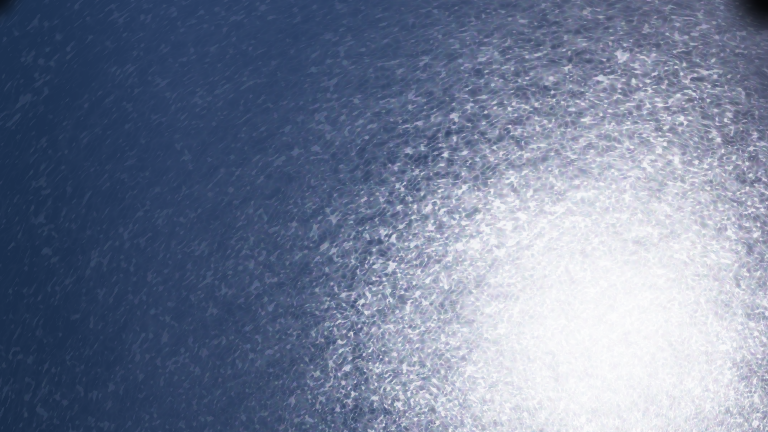
This texture is drawn by a Shadertoy shader. Its source:

```glsl
float hash(vec2 p) {
    return fract(sin(dot(p, vec2(127.1, 311.7))) * 43758.5453);
}

float noise(vec2 p) {
    vec2 i = floor(p), f = fract(p);
    f = f * f * (3.0 - 2.0 * f);
    return mix(mix(hash(i), hash(i + vec2(1, 0)), f.x),
               mix(hash(i + vec2(0, 1)), hash(i + vec2(1, 1)), f.x), f.y);
}

// Thin bright crests between rounded troughs
float crest(vec2 p) {
    float ridge = 1.0 - abs(2.0 * noise(p) - 1.0);
    return ridge * ridge;
}

mat2 rotate(float a) {
    return mat2(cos(a), sin(a), -sin(a), cos(a));
}

void mainImage(out vec4 fragColor, in vec2 fragCoord) {
    vec2 p = fragCoord / iResolution.y;
    float width = iResolution.x / iResolution.y;

    // Wave crests bend around a point below the frame
    vec2 bend = p - vec2(1.5, -0.5);
    vec2 q = vec2(atan(bend.x, bend.y) * 1.1, length(bend));
    q += 0.01 * vec2(noise(q * 25.0), noise(q * 25.0 + 40.0));

    // Broad swell, then two crossing trains of ripples
    float swell = 0.5 * noise(q * vec2(7, 16)) + 0.5 * noise(rotate(0.3) * q * vec2(17, 36)) - 0.5;
    float ripple = 0.3 * crest(rotate(0.2) * q * vec2(34, 62))
                 + 0.4 * crest(rotate(-0.3) * q * vec2(62, 105) + 9.0)
                 + 0.3 * crest(rotate(0.4) * q * vec2(105, 160) + 23.0) - 0.5;

    // Sun reflection, wide halo, upper sheen and a faint pale patch
    float d = length(p - vec2(1.41, 0.22));
    float glow = 1.3 * exp(-5.6 * d * d) + 0.24 * exp(-1.8 * d * d);
    glow += 0.08 * smoothstep(0.7, 1.5, p.x) * smoothstep(0.3, 0.9, p.y);
    vec2 patchOffset = p - vec2(0.86, 0.22);
    glow += 0.1 * exp(-90.0 * dot(patchOffset, patchOffset));
    glow -= 0.12 * smoothstep(1.6, 1.8, p.x);

    // Ripples tilt the light; the steepest ones glint
    float lit = smoothstep(0.0, 0.45, glow);
    float light = glow + (0.28 * swell + 0.55 * ripple) * (0.08 + 0.92 * lit);
    float glint = smoothstep(0.62, 0.95, noise(rotate(0.1) * q * vec2(115, 175)) + 0.35 * swell + 0.35 * ripple);
    light += glint * (0.06 + 0.32 * lit);
    light = max(light, 0.0);
    light /= pow(1.0 + pow(light, 4.0), 0.25);

    // Deep blue water, greyer toward the sun
    vec3 water = mix(vec3(0.11, 0.19, 0.31), vec3(0.16, 0.24, 0.38), smoothstep(0.0, 0.45, p.x));
    water = mix(water, vec3(0.24, 0.27, 0.37), smoothstep(0.7, 1.7, p.x));
    water *= 0.92 + 0.12 * p.y;
    vec3 color = mix(water, vec3(1.0), light);
    color += vec3(0.0, 0.0, 0.14) * light * (1.0 - light);

    // Coloured sparkle in the half-lit band
    vec3 tint = vec3(noise(p * 150.0), noise(p * 150.0 + 31.0), noise(p * 150.0 + 67.0)) - 0.5;
    color += tint * 0.3 * light * (1.0 - light);

    // Dark upper corners
    float leftCorner = length(p - vec2(-0.03, 1.03));
    float rightCorner = length(p - vec2(width + 0.01, 1.02));
    color *= mix(0.25, 1.0, smoothstep(0.03, 0.1, leftCorner));
    color *= mix(0.08, 1.0, smoothstep(0.03, 0.13, rightCorner));
    fragColor = vec4(clamp(color, 0.0, 1.0), 1.0);
}
```
